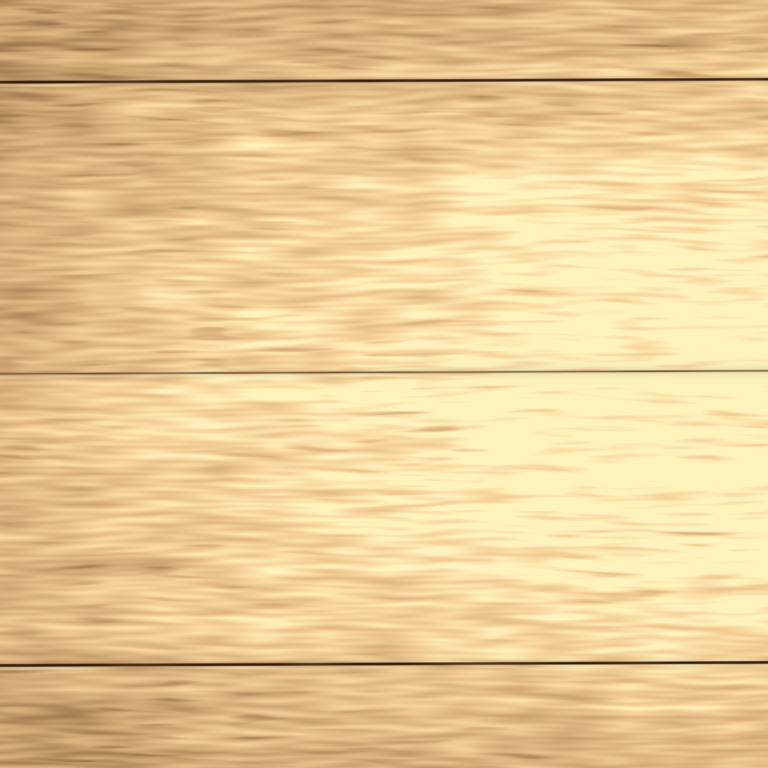
Give the GLSL for this texture, as a Shadertoy shader.

```glsl
// Pale wooden planks running across, split by slightly tilted dark seams.
// Stretched gradient noise makes the fibres and pores, and a soft glow from
// the right sets the tone, which a five-step ramp turns into wood colours.

#define PLANK_HEIGHT 0.3797
#define FIRST_SEAM 0.1355
#define SEAM_TILT 0.004
#define DARK_SEAM_HALF_WIDTH 0.0017
#define PALE_SEAM_HALF_WIDTH 0.0011
#define GRAIN_STRENGTH 0.60
#define PORE_STRENGTH 0.30
#define GRAIN_WAVE 0.010
#define GLOW_CENTER vec2(0.96, 0.53)
#define GLOW_STRENGTH 0.62
#define SHADE_TONE 0.24

const vec3 SEAM_DARK = vec3(0.20, 0.11, 0.05);
const vec3 SEAM_BROWN = vec3(0.44, 0.29, 0.16);
const vec3 WOOD[5] = vec3[5](
    vec3(0.67, 0.51, 0.33),
    vec3(0.80, 0.64, 0.44),
    vec3(0.89, 0.73, 0.52),
    vec3(0.97, 0.83, 0.61),
    vec3(1.00, 0.95, 0.73));

vec2 hashGradient(vec2 cell) {
    vec3 h = fract(cell.xyx * vec3(0.1031, 0.1030, 0.0973));
    h += dot(h, h.yzx + 33.33);
    float angle = 6.28318 * fract((h.x + h.y) * h.z);
    return vec2(cos(angle), sin(angle));
}

// Gradient noise, roughly -0.7 to 0.7
float noise(vec2 p) {
    vec2 i = floor(p), f = p - i;
    vec2 u = f * f * f * (f * (f * 6.0 - 15.0) + 10.0);
    vec2 e = vec2(0.0, 1.0);
    float a = dot(hashGradient(i), f);
    float b = dot(hashGradient(i + e.yx), f - e.yx);
    float c = dot(hashGradient(i + e.xy), f - e.xy);
    float d = dot(hashGradient(i + e.yy), f - e.yy);
    return mix(mix(a, b, u.x), mix(c, d, u.x), u.y);
}

// Fibres in three sizes, long and low
float grain(vec2 p) {
    float sum = 0.0;
    float weight = 0.40;
    vec2 scale = vec2(2.6, 26.0);
    for (int i = 0; i < 3; i++) {
        sum += weight * noise(p * scale + float(i) * 19.7);
        scale *= vec2(2.3, 2.4);
        weight *= 1.25;
    }
    return sum;
}

// Short dark flecks along the fibres
float pores(vec2 p) {
    float fleck = noise(p * vec2(11.0, 125.0) + 71.3);
    float patches = 0.6 + noise(p * vec2(3.0, 9.0) + 5.1);
    return smoothstep(0.15, 0.50, fleck) * patches;
}

vec3 woodColor(float tone) {
    float t = clamp(tone, 0.0, 1.0) * 4.0;
    vec3 color = WOOD[0];
    for (int i = 1; i < 5; i++)
        color = mix(color, WOOD[i], clamp(t - float(i - 1), 0.0, 1.0));
    return color * (1.0 + 0.6 * min(tone, 0.0));
}

float lightTone(vec2 uv, float plankId) {
    vec2 d = (uv - GLOW_CENTER) * vec2(1.35, 2.3);
    float glow = GLOW_STRENGTH * exp(-dot(d, d));
    float body = 0.20 * smoothstep(0.62, 0.25, abs(uv.y - 0.45));
    float leftShade = -0.16 * smoothstep(0.25, 0.0, uv.x);
    float lowerPlank = plankId == 0.0 ? 0.09 : 0.0;
    return SHADE_TONE + glow + body + leftShade + lowerPlank;
}

void mainImage(out vec4 fragColor, in vec2 fragCoord) {
    vec2 uv = fragCoord / iResolution.xy;
    float pixel = 1.0 / iResolution.y;

    // Plank index and signed height above the nearest seam
    float level = (uv.y - SEAM_TILT * (uv.x - 0.5) - FIRST_SEAM) / PLANK_HEIGHT;
    float plankId = floor(level);
    float seamId = round(level);
    float seamOffset = (level - seamId) * PLANK_HEIGHT;

    // Each plank has its own gently waving grain
    vec2 p = uv + vec2(7.3, 4.1) * (plankId + 3.0);
    p.y += GRAIN_WAVE * noise(p * vec2(3.0, 7.0));
    float tone = lightTone(uv, plankId);
    tone += GRAIN_STRENGTH * grain(p) - PORE_STRENGTH * pores(p);
    tone += 0.10 * noise(p * vec2(4.0, 6.0));
    vec3 color = woodColor(tone);

    // Odd seams are finer and browner than even ones
    bool fine = mod(seamId, 2.0) == 1.0;
    float halfWidth = fine ? PALE_SEAM_HALF_WIDTH : DARK_SEAM_HALF_WIDTH;
    float wear = noise(vec2(uv.x * 9.0, seamId * 5.3 + 0.4));

    // Worn, light-catching edge just below the seam
    float edge = smoothstep(0.003, 0.0, abs(seamOffset + halfWidth + 0.0025));
    color = mix(color, WOOD[4], edge * clamp(0.25 + wear, 0.0, 0.6));

    // Seam line with a faint contact shadow
    color *= 1.0 - 0.14 * exp(-abs(seamOffset) / 0.004);
    float line = 1.0 - smoothstep(-pixel, pixel, abs(seamOffset) - halfWidth);
    float opacity = clamp((fine ? 0.85 : 0.95) + 0.35 * wear, 0.0, 1.0);
    color = mix(color, fine ? SEAM_BROWN : SEAM_DARK, line * opacity);

    fragColor = vec4(color, 1.0);
}
```
